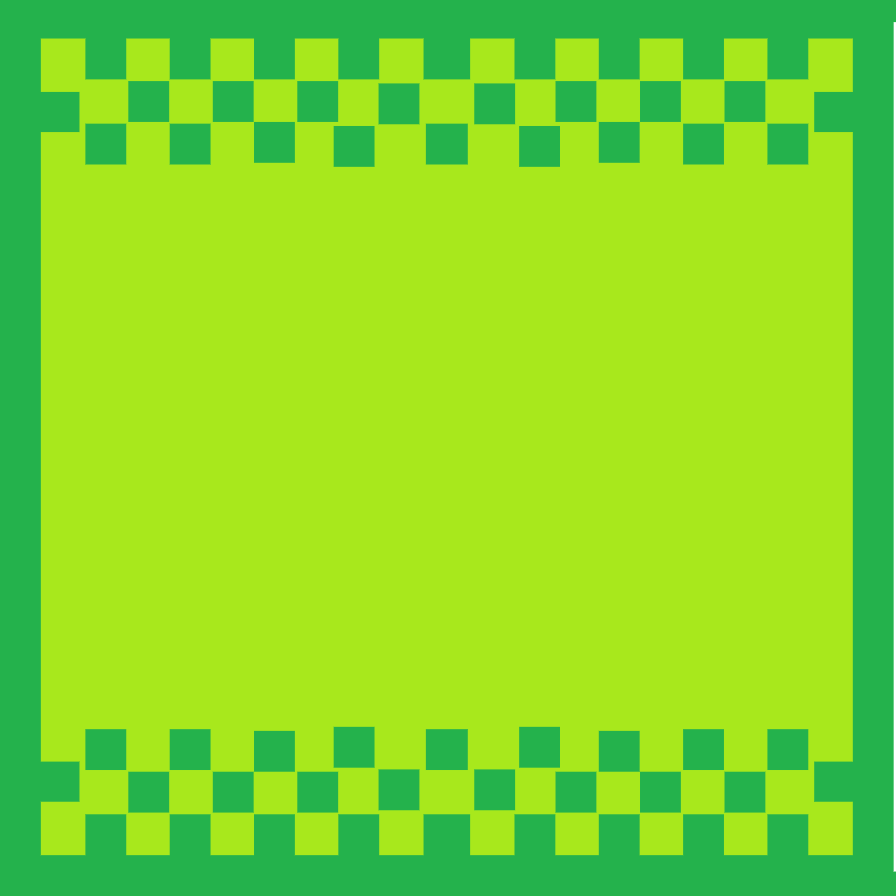
Give the GLSL for this background, as a Shadertoy shader.

```glsl
// Signed distance to an axis-aligned box, with square corners
float box(vec2 p, vec2 center, vec2 halfSize) {
    vec2 d = abs(p - center) - halfSize;
    return max(d.x, d.y);
}

float coverage(float dist) {
    return clamp(0.5 - dist * iResolution.y, 0.0, 1.0);
}

// Three staggered rows of tiles, in the folded quadrant
float checkerBand(vec2 p) {
    vec2 tile = vec2(0.0228);

    // Tiles on the symmetry axis and the notch at the side
    float d = box(p, vec2(0.0, 0.438), vec2(0.026, 0.0279));
    d = min(d, box(p, vec2(0.0, 0.3379), vec2(0.0234, 0.0228)));
    d = min(d, box(p, vec2(0.437, 0.3737), vec2(0.027, 0.0224)));

    for (int i = 0; i < 4; i++) {
        float column = float(i);
        float first = i == 0 ? 1.0 : 0.0;
        float second = i == 1 ? 1.0 : 0.0;

        // Outer row, joined to the frame
        d = min(d, box(p, vec2(0.0983 + 0.0941 * column, 0.438), vec2(0.0228, 0.0279)));

        // Middle row
        vec2 middle = vec2(0.0498 + 0.0943 * column + 0.0036 * first, 0.3854 - 0.0026 * first);
        d = min(d, box(p, middle, tile));

        // Inner row, with slightly uneven heights
        vec2 inner = vec2(0.0983 + 0.0941 * column + 0.0052 * first,
                          0.3379 - 0.0026 * first + 0.0019 * second);
        d = min(d, box(p, inner, tile));
    }
    return d;
}

void mainImage(out vec4 fragColor, in vec2 fragCoord) {
    vec2 uv = fragCoord / iResolution.xy;
    vec2 fromCenter = uv - vec2(0.4987, 0.5013);
    vec2 folded = abs(fromCenter);

    vec3 lime = vec3(0.66, 0.91, 0.11);
    vec3 green = vec3(0.14, 0.70, 0.30);

    // Frame and checker tiles over the lime panel
    float frame = -box(folded, vec2(0.0), vec2(0.4531, 0.4557));
    float greenArea = min(frame, checkerBand(folded));
    vec3 color = mix(lime, green, coverage(greenArea));

    // Thin white sliver along the right edge
    float sliver = max(0.4987 - fromCenter.x, folded.y - 0.474);
    color = mix(color, vec3(1.0), coverage(sliver));

    fragColor = vec4(color, 1.0);
}
```
